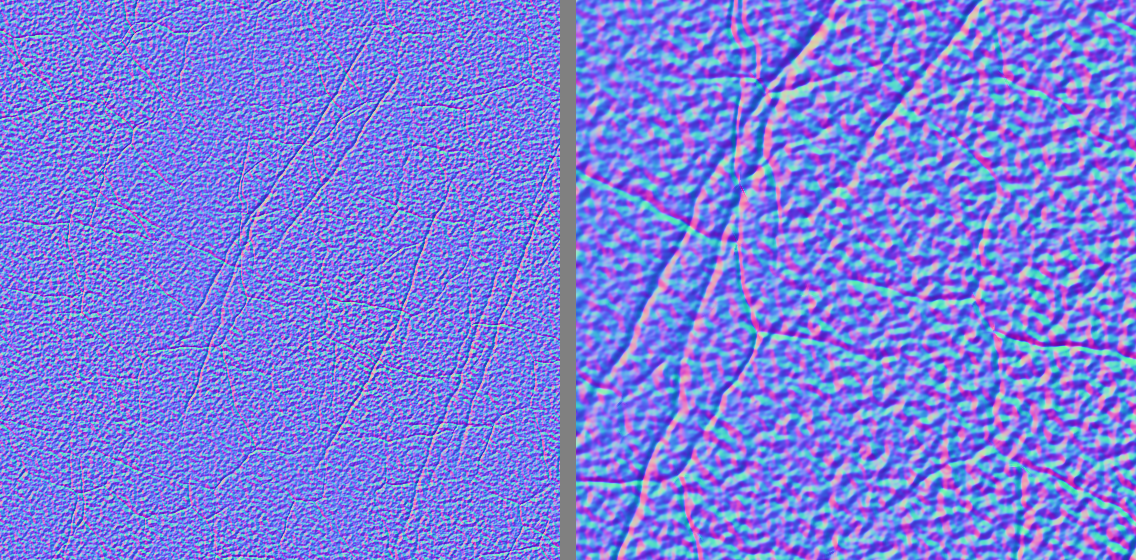
Left, the full canvas; right, a detail of the centre.
This texture map is drawn by a three.js fragment shader. Its source:

```glsl
// Tangent-space normal map of creased leather: fine grain, a net of thin cracks, long slanted folds.
varying vec2 vUv;

const vec2  GRAIN_FREQ   = vec2(134.0, 142.0); // grains across and up
const float GRAIN_ANGLE  = 0.2;                // lean of the grains, radians
const float GRAIN_SLOPE  = 0.97;
const float FINE_SLOPE   = 0.57;
const float NET_CELLS    = 5.0;
const float NET_WIDTH    = 0.0022;
const float NET_SLOPE    = 1.6;
const float FOLD_WIDTH   = 0.0028;
const float FOLD_SLOPE   = 2.0;
const int   FOLD_COUNT   = 6;
const vec2  SKEW         = vec2(0.34, 0.15);   // steep rises, gentle falls
const float SLOPE_VAR    = 0.34;
const float SAMPLE_STEP  = 0.0008;
const float BLUE_SCALE   = 0.95;

float hash(vec2 p) {
  return fract(sin(dot(p, vec2(127.1, 311.7))) * 43758.5453);
}

vec2 hash2(vec2 p) {
  return vec2(hash(p), hash(p + 57.3));
}

float corner(vec2 cell, vec2 offset) {
  return dot(hash2(cell) * 2.0 - 1.0, offset);
}

// Gradient noise, about -0.7 to 0.7
float noise(vec2 p) {
  vec2 i = floor(p), f = fract(p), e = vec2(1.0, 0.0);
  vec2 u = f * f * f * (f * (f * 6.0 - 15.0) + 10.0);
  return mix(mix(corner(i, f), corner(i + e, f - e), u.x),
             mix(corner(i + e.yx, f - e.yx), corner(i + 1.0, f - 1.0), u.x), u.y);
}

vec2 noise2(vec2 p) {
  return vec2(noise(p), noise(p + 31.7));
}

// Distance to the border between the two nearest cell centres
float cellBorder(vec2 p) {
  vec2 i = floor(p), f = fract(p);
  vec2 near = vec2(8.0), next = vec2(8.0);
  for (int y = -1; y <= 1; y++) {
    for (int x = -1; x <= 1; x++) {
      vec2 c = vec2(float(x), float(y));
      vec2 r = c + 0.1 + 0.8 * hash2(i + c) - f;
      if (dot(r, r) < dot(near, near)) { next = near; near = r; }
      else if (dot(r, r) < dot(next, next)) next = r;
    }
  }
  return dot(0.5 * (near + next), normalize(next - near));
}

// A valley whose walls reach roughly the given slope
float valley(float d, float width, float slope) {
  return -slope * width * exp(-d * d / (width * width));
}

float grain(vec2 p) {
  float c = cos(GRAIN_ANGLE), s = sin(GRAIN_ANGLE);
  vec2 q = vec2(c * p.x + s * p.y, c * p.y - s * p.x) * GRAIN_FREQ;
  float h = GRAIN_SLOPE * noise(q) + FINE_SLOPE * noise(q * 1.9 + 17.0) / 1.9;
  float patchiness = 0.98 + 0.5 * noise(p * 4.0 + 3.0);
  return h * patchiness / GRAIN_FREQ.y;
}

// Two scales of cracks that fade in and out
float cracks(vec2 p) {
  vec2 q = p + 0.05 * noise2(p * 4.0) + 0.012 * noise2(p * 24.0) + 0.003 * noise2(p * 70.0);
  float h = 0.0;
  for (int k = 0; k < 2; k++) {
    float cells = NET_CELLS * (1.0 + 0.7 * float(k));
    float d = cellBorder(q * cells + 9.0 * float(k)) / cells;
    float shown = smoothstep(-0.4, 0.2, noise(p * 6.0 + 40.0 * float(k)) - 0.08 * float(k));
    h += shown * valley(d, NET_WIDTH, NET_SLOPE);
  }
  return h;
}

// Long folds that climb to the right and taper at both ends
float folds(vec2 p) {
  vec2 q = p + 0.04 * noise2(p * 3.0 + 5.0) + 0.01 * noise2(p * 20.0) + 0.003 * noise2(p * 60.0);
  float strength = FOLD_SLOPE * (0.9 + 0.7 * noise(p * 14.0));
  float h = 0.0;
  for (int k = 0; k < FOLD_COUNT; k++) {
    float id = float(k);
    vec2 rnd = hash2(vec2(id, 4.0));
    vec2 mid = vec2(0.4 + 0.1 * id, 0.25 + 0.55 * rnd.x);
    float angle = 0.92 + 0.35 * rnd.y;
    float reach = 0.25 + 0.35 * hash(vec2(id, 9.0));
    vec2 along = vec2(cos(angle), sin(angle));
    vec2 r = q - mid;
    float taper = 1.0 - smoothstep(0.5 * reach, reach, abs(dot(r, along)));
    float d = r.x * along.y - r.y * along.x;
    h += taper * valley(d, FOLD_WIDTH, strength);
  }
  return h;
}

float height(vec2 p) {
  return grain(p) + cracks(p) + folds(p);
}

void main() {
  // Central differences, with green pointing down
  vec2 e = vec2(SAMPLE_STEP, 0.0);
  vec2 slope = vec2(height(vUv + e) - height(vUv - e),
                    height(vUv - e.yx) - height(vUv + e.yx)) / (2.0 * SAMPLE_STEP);
  slope += SKEW * (min(slope * slope, 1.0) - SLOPE_VAR);
  vec3 normal = normalize(vec3(slope, 1.0));
  normal.z *= BLUE_SCALE;
  gl_FragColor = vec4(0.5 + 0.5 * normal, 1.0);
}
```
